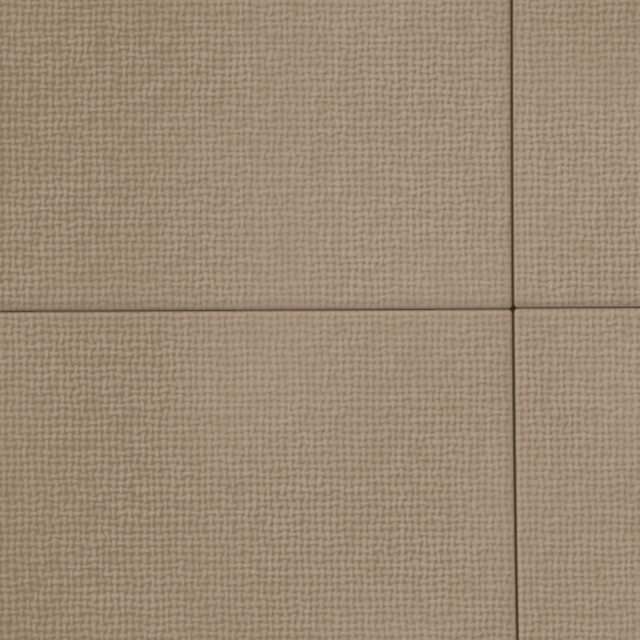
A three.js fragment shader for this texture:

```glsl
varying vec2 vUv;

#define THREADS vec2(87.0, 84.0)
#define THREAD_WOBBLE 0.48
#define RELIEF 0.38
#define HOLLOW 0.42
#define SEAM_HALF_WIDTH 0.0013
#define SEAM_BLUR 0.0026
#define ROLL_WIDTH 0.011
#define SHADOW_COLOR vec3(0.53, 0.45, 0.37)
#define CLOTH_COLOR vec3(0.635, 0.555, 0.475)
#define LIGHT_COLOR vec3(0.70, 0.62, 0.55)
#define SEAM_COLOR vec3(0.26, 0.19, 0.12)

const float PI = 3.14159;

float hash(vec2 p) {
  return fract(sin(dot(p, vec2(127.1, 311.7))) * 43758.5453);
}

float noise(vec2 p) {
  vec2 i = floor(p);
  vec2 f = fract(p);
  f = f * f * (3.0 - 2.0 * f);
  return mix(mix(hash(i), hash(i + vec2(1.0, 0.0)), f.x),
             mix(hash(i + vec2(0.0, 1.0)), hash(i + 1.0), f.x), f.y);
}

float softMax(float a, float b) {
  return 0.5 * (a + b + sqrt((a - b) * (a - b) + 0.04));
}

// Height of a plain weave, deepest in the hollows between four crossings
float weave(vec2 p) {
  vec2 wobble = vec2(noise(p * 0.7), noise(p * 0.7 + 37.0)) - 0.5;
  p += THREAD_WOBBLE * wobble;
  vec2 id = floor(p);
  vec2 f = fract(p) - 0.5;
  float side = 1.0 - 2.0 * mod(id.x + id.y, 2.0);
  vec2 profile = max(cos(PI * f), 0.0);
  float warp = profile.x * (0.72 + 0.28 * side * cos(PI * f.y));
  float weft = profile.y * (0.72 - 0.28 * side * cos(PI * f.x));
  float crown = softMax(warp, weft);
  return crown * (0.75 + 0.5 * noise(p * 0.9 + 11.0));
}

float seamLine(float d, float halfWidth) {
  return 1.0 - smoothstep(halfWidth - 0.5 * SEAM_BLUR,
                          halfWidth + SEAM_BLUR, abs(d));
}

void main() {
  vec2 uv = vUv;

  // Signed distances to the slightly bent panel seams
  float drop = 1.0 - uv.y;
  float dx = uv.x - (0.7995 + 0.009 * drop * drop);
  float rightPanel = step(0.0, dx);
  float dy = uv.y - (0.513 + 0.005 * uv.x + 0.0015 * rightPanel);
  float upperPanel = step(0.0, dy);

  // Cloth running along the seams, shifted per panel, lit from the upper left
  vec2 p = vec2(dx, dy) * THREADS + 200.0;
  p += vec2(0.3 * upperPanel, 0.4 * rightPanel);
  float height = weave(p);
  float slope = height - weave(p + vec2(-0.26, 0.26));
  float flatten = 1.0 - 0.55 * exp(-abs(dy) / ROLL_WIDTH)
                      - 0.3 * exp(-abs(dx) / ROLL_WIDTH);
  float wear = 0.8 + 0.4 * noise(uv * 9.0);
  float tone = (RELIEF * slope + HOLLOW * (height - 0.76)) * flatten * wear;

  // Broad unevenness and fine grain
  tone += 0.14 * (noise(uv * 5.0 + 3.0) - 0.5);
  tone += 0.08 * (noise(uv * 230.0) - 0.5);
  tone += 0.13 * (uv.x - 0.5) - 0.28 * dot(uv - 0.5, uv - 0.5) + 0.05;
  vec3 color = tone < 0.0
    ? mix(CLOTH_COLOR, SHADOW_COLOR, min(-tone * 2.2, 1.0))
    : mix(CLOTH_COLOR, LIGHT_COLOR, min(tone * 2.2, 1.0));

  // Rolled panel edges: shade above and left, faint light on the far lips
  float shade = 0.28 * upperPanel * exp(-abs(dy) / (0.5 * ROLL_WIDTH));
  shade += 0.18 * (1.0 - rightPanel) * exp(-abs(dx) / (0.5 * ROLL_WIDTH));
  float lip = (1.0 - upperPanel) * exp(-pow((dy + 0.006) / 0.003, 2.0));
  lip += rightPanel * exp(-pow((dx - 0.006) / 0.003, 2.0));
  color *= 1.0 - shade + 0.035 * lip;

  // Seams and the small gap where the corners meet
  color = mix(color, SEAM_COLOR, 0.62 * seamLine(dy, 0.6 * SEAM_HALF_WIDTH));
  color = mix(color, SEAM_COLOR, 0.92 * seamLine(dx, SEAM_HALF_WIDTH));
  float gap = 1.0 - smoothstep(0.003, 0.009, abs(dx) + abs(dy));
  color = mix(color, 0.7 * SEAM_COLOR, 0.9 * gap);

  gl_FragColor = vec4(color, 1.0);
}
```
